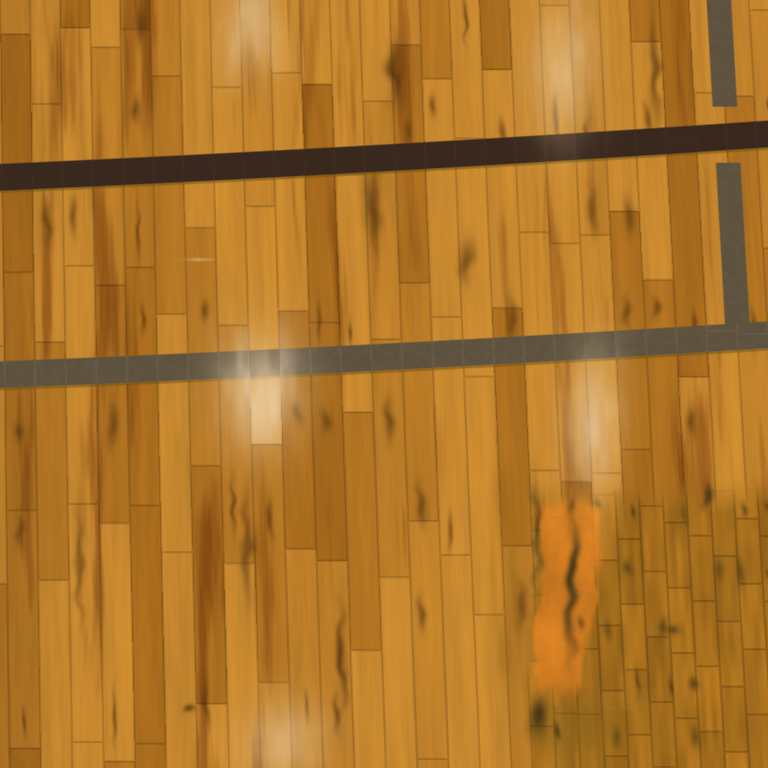
A three.js fragment shader for this texture:

```glsl
varying vec2 vUv;

float hash(vec2 p) {
  return fract(sin(dot(p, vec2(127.1, 311.7))) * 43758.5453);
}

float noise(vec2 p) {
  vec2 i = floor(p), f = fract(p);
  f = f * f * (3.0 - 2.0 * f);
  return mix(mix(hash(i), hash(i + vec2(1.0, 0.0)), f.x),
             mix(hash(i + vec2(0.0, 1.0)), hash(i + 1.0), f.x), f.y);
}

float fbm(vec2 p) {
  float sum = 0.0, amp = 0.5;
  for (int i = 0; i < 4; i++) {
    sum += amp * noise(p);
    p = p * 2.03 + 7.1;
    amp *= 0.5;
  }
  return sum;
}

float band(float v, float lo, float hi, float soft) {
  return smoothstep(lo - soft, lo + soft, v) - smoothstep(hi - soft, hi + soft, v);
}

float blob(vec2 p, vec2 center, vec2 size) {
  vec2 d = (p - center) / size;
  return exp(-dot(d, d));
}

// x: board tone, y: seam strength, z: board id
vec3 boards(vec2 p, float width, float len) {
  float column = floor(p.x / width);
  float along = p.y / len + hash(vec2(column, 3.7)) * 5.0;
  float id = hash(vec2(column, floor(along)));
  vec2 f = vec2(fract(p.x / width), fract(along));
  vec2 edge = min(f, 1.0 - f) * vec2(width, len);
  float seam = 1.0 - smoothstep(0.0004, 0.0024, min(edge.x, edge.y));
  return vec3(id, seam, id + column);
}

// Dark mineral streaks, at most one per cell
float flecks(vec2 p, vec2 cell, float chance) {
  vec2 i = floor(p / cell);
  vec2 f = fract(p / cell);
  vec2 center = vec2(0.3 + 0.4 * hash(i + 2.3), 0.35 + 0.3 * hash(i + 8.1));
  vec2 size = vec2(0.06 + 0.12 * hash(i + 5.9), 0.08 + 0.15 * hash(i + 4.4));
  f.x += 0.15 * (noise(p * vec2(20.0, 60.0)) - 0.5);
  return blob(f, center, size) * step(hash(i), chance);
}

vec3 wood(vec2 p, vec3 board) {
  float grain = fbm(vec2(p.x * 90.0, p.y * 5.0) + board.z * 13.0);
  float fine = noise(vec2(p.x * 320.0, p.y * 24.0));
  vec3 c = mix(vec3(0.66, 0.42, 0.115), vec3(0.785, 0.535, 0.185),
               smoothstep(0.0, 0.55, board.x));
  c *= 0.91 + 0.15 * grain + 0.035 * fine;
  float stain = smoothstep(0.57, 0.8, fbm(vec2(p.x * 42.0, p.y * 3.2) + 4.0));
  c *= 1.0 - stain * vec3(0.22, 0.30, 0.38);
  return c * (1.0 - 0.15 * board.y);
}

vec3 paint(vec3 c, vec3 tint, float d, float halfWidth, float seam) {
  float fringe = band(d, -halfWidth - 0.003, -halfWidth, 0.0015);
  c = mix(c, vec3(0.43, 0.33, 0.06), 0.55 * fringe);
  return mix(c, tint * (1.0 + 0.08 * seam), band(d, -halfWidth, halfWidth, 0.0015));
}

void main() {
  vec2 uv = vUv;
  vec2 p = vec2(uv.x - (1.0 - uv.y) * (0.012 + 0.045 * uv.x), uv.y);
  vec3 board = boards(p, 0.039, 0.31);
  vec3 color = wood(p, board);
  color *= mix(0.94, 1.0, smoothstep(0.0, 0.12, uv.x));

  // Knots and streaks
  float knots = 0.55 * flecks(p, vec2(0.039, 0.13), 0.22);
  float wobble = 0.012 * (noise(uv * 45.0) - 0.5);
  vec2 q = uv + vec2(wobble, 0.0);
  knots += 0.75 * blob(q, vec2(0.514, 0.905), vec2(0.010, 0.035));
  knots += 0.60 * blob(q, vec2(0.485, 0.730), vec2(0.010, 0.045));
  knots += 0.55 * blob(q, vec2(0.605, 0.660), vec2(0.009, 0.025));
  knots += 0.60 * blob(q, vec2(0.851, 0.910), vec2(0.006, 0.065));
  knots += 0.70 * blob(q, vec2(0.445, 0.145), vec2(0.006, 0.055));
  knots += 0.55 * blob(q, vec2(0.322, 0.290), vec2(0.007, 0.070));
  knots += 0.50 * blob(q, vec2(0.105, 0.270), vec2(0.005, 0.070));
  knots += 0.70 * blob(q, vec2(0.246, 0.078), vec2(0.007, 0.005));
  color = mix(color, vec3(0.30, 0.18, 0.05), clamp(knots, 0.0, 0.75));

  // Worn corner with short boards
  float rough = fbm(uv * vec2(28.0, 18.0));
  vec2 ragged = uv + 0.035 * (rough - 0.5);
  float worn = smoothstep(0.680, 0.700, ragged.x)
             * (1.0 - smoothstep(0.33, 0.38, ragged.y));
  vec3 small = boards(p + vec2(0.01, 0.0), 0.030, 0.085);
  vec3 aged = mix(vec3(0.55, 0.37, 0.09), vec3(0.73, 0.48, 0.13), 0.5 * small.x + 0.6 * rough);
  aged *= 0.90 + 0.20 * noise(p * vec2(150.0, 18.0));
  aged *= 1.0 - 0.20 * small.y;
  aged = mix(aged, vec3(0.48, 0.36, 0.10), 0.6 * blob(uv, vec2(0.76, 0.055), vec2(0.06, 0.045)));
  color = mix(color, aged, 0.9 * worn);
  float olive = band(uv.x, 0.640, 0.683, 0.012) * band(uv.y, 0.12, 0.38, 0.03);
  color = mix(color, vec3(0.53, 0.37, 0.08), 0.5 * olive * noise(p * vec2(110.0, 8.0)));

  // Bare orange strip and gouges
  float rightEdge = 0.748 + 0.16 * max(uv.y - 0.09, 0.0);
  float bare = band(ragged.x, 0.695, rightEdge, 0.005) * band(ragged.y, 0.095, 0.345, 0.012);
  color = mix(color, vec3(0.87, 0.51, 0.14) * (0.87 + 0.25 * rough), 0.85 * bare);
  float gouges = blob(q, vec2(0.745, 0.235), vec2(0.006, 0.075));
  gouges += 0.8 * blob(q, vec2(0.700, 0.300), vec2(0.005, 0.060));
  gouges += 0.8 * blob(q, vec2(0.700, 0.070), vec2(0.010, 0.022));
  gouges += 0.8 * blob(q, vec2(0.875, 0.180), vec2(0.009, 0.006));
  gouges += 0.7 * blob(q, vec2(0.920, 0.355), vec2(0.007, 0.015));
  gouges += worn * 0.6 * flecks(p, vec2(0.035, 0.075), 0.35);
  color = mix(color, vec3(0.23, 0.19, 0.08), clamp(gouges * (0.45 + rough), 0.0, 0.85));

  // Painted lines
  vec3 gray = vec3(0.37, 0.325, 0.25) * (0.97 + 0.06 * noise(uv * 180.0));
  float bow = 0.012 * uv.x * (1.0 - uv.x);
  float across = uv.x - 0.936 - 0.057 * (1.0 - uv.y);
  float dash = band(uv.y, 0.861, 1.1, 0.0015) + band(uv.y, 0.565, 0.788, 0.0015);
  color = mix(color, gray, dash * band(across, -0.016, 0.016, 0.0015));
  color = paint(color, gray, uv.y - 0.512 - 0.052 * uv.x + bow, 0.0175, board.y);
  color = paint(color, vec3(0.225, 0.155, 0.115), uv.y - 0.769 - 0.0565 * uv.x + bow, 0.0175, board.y);

  // Window reflections, broken up by the boards
  vec2 g = uv + vec2(0.006 * (noise(uv * 60.0) - 0.5), 0.04 * (board.x - 0.5));
  float shine = 0.55 * blob(g, vec2(0.328, 0.965), vec2(0.038, 0.060));
  shine += 0.50 * blob(g, vec2(0.735, 0.915), vec2(0.040, 0.085));
  shine += 0.75 * blob(g, vec2(0.340, 0.485), vec2(0.052, 0.078));
  shine += 0.60 * blob(g, vec2(0.772, 0.460), vec2(0.034, 0.085));
  shine += 0.50 * blob(g, vec2(0.370, 0.030), vec2(0.050, 0.050));
  shine += 0.45 * blob(uv, vec2(0.260, 0.662), vec2(0.016, 0.002));
  shine *= 0.8 + 0.4 * noise(p * vec2(120.0, 30.0));
  color = mix(color, vec3(0.93, 0.83, 0.68), clamp(shine, 0.0, 0.85));

  gl_FragColor = vec4(color, 1.0);
}
```
